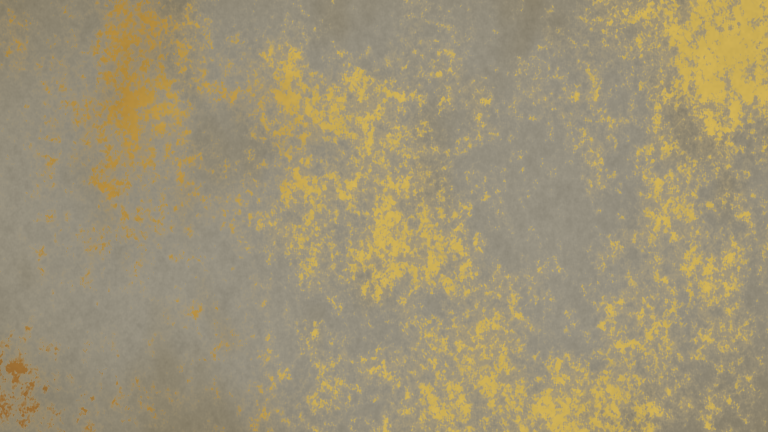
Write a WebGL 1 fragment shader that draws this texture.

```glsl
precision highp float;
// Weathered plaster wall: mottled warm grey under worn, flaking gold paint.
// Broad soft patches set the paint density; fine noise breaks it into dusty
// flakes, a thin tan veil surrounds them, and the hue turns to rust at left.

uniform vec2 u_resolution;

const vec3 GREY = vec3(0.592, 0.568, 0.505);
const vec3 DARK_GREY = vec3(0.530, 0.490, 0.395);
const vec3 TAN = vec3(0.705, 0.630, 0.460);
const vec3 BROWN = vec3(0.625, 0.535, 0.375);
const vec3 GOLD = vec3(0.825, 0.700, 0.310);
const vec3 OCHRE = vec3(0.700, 0.530, 0.200);
const vec3 RUST = vec3(0.570, 0.375, 0.150);

float hash(vec2 cell) {
  vec3 h = fract(cell.xyx * vec3(0.1031, 0.1030, 0.0973));
  h += dot(h, h.yzx + 33.33);
  return fract((h.x + h.y) * h.z);
}

float valueNoise(vec2 p) {
  vec2 i = floor(p);
  vec2 f = fract(p);
  f = f * f * (3.0 - 2.0 * f);
  float low = mix(hash(i), hash(i + vec2(1.0, 0.0)), f.x);
  float high = mix(hash(i + vec2(0.0, 1.0)), hash(i + vec2(1.0)), f.x);
  return mix(low, high, f.y);
}

// Four octaves centred on zero; gain sets the weight of the fine ones.
float fbm(vec2 p, float gain) {
  float sum = 0.0;
  float total = 0.0;
  float weight = 1.0;
  for (int i = 0; i < 4; i++) {
    sum += weight * (valueNoise(p) - 0.5);
    total += weight;
    weight *= gain;
    p = mat2(0.96, 0.28, -0.28, 0.96) * p * 1.83 + 19.7;
  }
  return sum / total;
}

// Soft elliptical patch of paint.
float patchAt(vec2 uv, vec2 center, vec2 radius) {
  vec2 d = (uv - center) / radius;
  return exp(-dot(d, d));
}

float paintDensity(vec2 uv) {
  float d = 0.86 * patchAt(uv, vec2(0.97, 0.90), vec2(0.15, 0.20));
  d += 0.52 * patchAt(uv, vec2(0.54, 0.42), vec2(0.09, 0.13));
  d += 0.55 * patchAt(uv, vec2(0.79, 0.07), vec2(0.11, 0.13));
  d += 0.36 * patchAt(uv, vec2(0.47, 0.55), vec2(0.15, 0.30));
  d += 0.38 * patchAt(uv, vec2(0.91, 0.42), vec2(0.13, 0.32));
  d += 0.40 * patchAt(uv, vec2(0.54, 0.10), vec2(0.18, 0.20));
  d += 0.42 * patchAt(uv, vec2(0.13, 0.57), vec2(0.08, 0.30));
  d += 0.38 * patchAt(uv, vec2(0.23, 0.84), vec2(0.18, 0.17));
  d += 0.55 * patchAt(uv, vec2(0.01, 0.10), vec2(0.10, 0.13));
  return d;
}

void main() {
  vec2 uv = gl_FragCoord.xy / u_resolution;
  vec2 p = gl_FragCoord.xy / u_resolution.y;

  // Noise at four scales, from clouds to dust
  vec2 warp = vec2(fbm(p * 4.0, 0.5), fbm(p * 4.0 + 31.0, 0.5));
  float cloud = fbm(p * vec2(6.0, 4.0) + 7.0, 0.55);
  float clump = fbm(p * vec2(19.0, 14.0) + 53.0, 0.75);
  float grain = fbm(p * vec2(48.0, 40.0) + 11.0, 0.95);
  float dust = valueNoise(p * 150.0 + 71.0) - 0.5;

  // Paint cover, with and without the fine flaking
  float cover = paintDensity(uv + 0.12 * warp) + 0.75 * cloud + 0.85 * clump - 0.47;
  float flakes = smoothstep(-0.12, 0.46, cover + 2.2 * grain);
  float veil = smoothstep(-0.46, 0.20, cover + 0.9 * grain);

  // Hues drift from gold through ochre to rust
  float leftSide = 1.0 - smoothstep(0.16, 0.46, uv.x + 0.3 * warp.x);
  float corner = patchAt(uv, vec2(0.0, 0.06), vec2(0.17, 0.26));
  vec3 paint = mix(mix(GOLD, OCHRE, leftSide), RUST, corner);
  vec3 haze = mix(TAN, BROWN, 0.75 * leftSide);

  // Mottled plaster, darker toward the edges
  vec2 fromCenter = uv - 0.5;
  float edge = smoothstep(0.12, 0.50, dot(fromCenter, fromCenter));
  float age = smoothstep(0.0, 0.30, fbm(p * vec2(5.0, 3.0) + 83.0, 0.6) + 0.10 * leftSide);
  vec3 color = mix(GREY, DARK_GREY, clamp(0.5 * age + 0.7 * edge, 0.0, 1.0));
  color *= 1.0 + 0.08 * clump + 0.14 * grain + 0.025 * dust;

  // Veil, then flakes with slight tonal wear
  color = mix(color, haze * (1.0 + 0.12 * grain), 0.68 * veil);
  color = mix(color, paint * (1.0 + 0.12 * clump + 0.03 * dust), 0.84 * flakes);
  gl_FragColor = vec4(color, 1.0);
}
```
